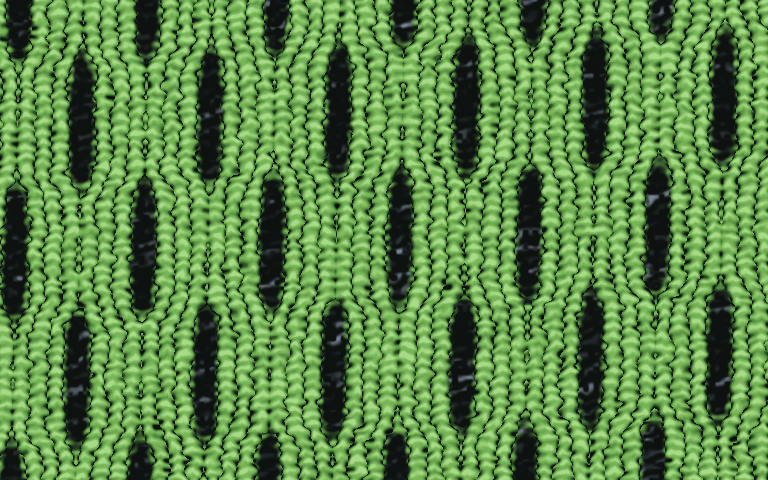
This texture is drawn by a Shadertoy shader. Its source:

```glsl
// Lattice of openings, in units of canvas height
const vec2 ANCHOR = vec2(0.170, 0.745);
const vec2 STEP_ACROSS = vec2(0.2676, 0.0108);
const vec2 STEP_UP = vec2(0.0093, 0.5353);

// Opening size and knit density, in units of one lattice cell
const float HOLE_HALF_WIDTH = 0.088;
const float HOLE_HALF_HEIGHT = 0.257;
const float WALE_SPREAD = 0.10;
const float BEND_START = 0.18;
const float BEND_END = 0.32;
const float WALES_PER_HALF = 3.0;
const float COURSES = 24.0;
const float RUNGS = 18.0;
const float STITCH_LEAN = 0.8;
const float STITCH_JITTER = 0.45;
const float GAP_DEPTH = 0.62;
const float YARN_VARIATION = 0.30;

const vec3 HOLE_BLACK = vec3(0.05, 0.065, 0.06);
const vec3 RUNG_SHEEN = vec3(0.50, 0.55, 0.62);
const vec3 GREEN_DEEP = vec3(0.19, 0.35, 0.15);
const vec3 GREEN_SHADE = vec3(0.35, 0.57, 0.26);
const vec3 GREEN_BASE = vec3(0.47, 0.71, 0.34);
const vec3 GREEN_LIGHT = vec3(0.66, 0.86, 0.53);

const float PI = 3.14159;

float hash(vec2 p) {
    vec3 q = fract(p.xyx * 0.1031);
    q += dot(q, q.yzx + 33.33);
    return fract((q.x + q.y) * q.z);
}

float valueNoise(vec2 p) {
    vec2 i = floor(p), f = fract(p);
    f = f * f * (3.0 - 2.0 * f);
    return mix(mix(hash(i), hash(i + vec2(1, 0)), f.x),
               mix(hash(i + vec2(0, 1)), hash(i + vec2(1, 1)), f.x), f.y);
}

// Zero on the rim of a blunt upright opening, growing by one per half width
float holeField(vec2 p) {
    vec2 h = p / vec2(HOLE_HALF_WIDTH, HOLE_HALF_HEIGHT);
    return length(vec2(h.x, h.y * h.y)) - 1.0;
}

vec3 yarnRamp(float tone) {
    vec3 c = mix(HOLE_BLACK, GREEN_DEEP, smoothstep(-0.1, 0.2, tone));
    c = mix(c, GREEN_SHADE, smoothstep(0.2, 0.45, tone));
    c = mix(c, GREEN_BASE, smoothstep(0.45, 0.7, tone));
    return mix(c, GREEN_LIGHT, smoothstep(0.7, 1.0, tone));
}

// Knit columns that swerve around the staggered openings
vec3 knit(vec2 cell, vec2 folded, float field, vec2 p) {
    float spread = WALE_SPREAD * (1.0 - smoothstep(BEND_START, BEND_END, folded.y));
    float wale = (folded.x - spread) / (0.5 - WALE_SPREAD) * WALES_PER_HALF;
    wale += STITCH_JITTER * (valueNoise(p * 50.0 + 5.0) - 0.5);
    float side = fract(wale) - 0.5;
    float course = cell.y * COURSES + 0.5 * mod(floor(wale), 2.0);
    course += STITCH_JITTER * (valueNoise(p * 36.0 + 47.0) - 0.5);

    float across = cos(PI * side);
    float along = 0.5 + 0.5 * cos(2.0 * PI * (course + STITCH_LEAN * abs(side)));
    float nearHole = 1.0 - smoothstep(1.2, 3.0, field);
    float gap = 1.0 - smoothstep(0.0, 0.9, across);

    // Loops of the next course bridge the gaps, leaving separate pits
    float tone = 0.35 + 0.27 * across + 0.36 * along;
    tone -= GAP_DEPTH * gap * (1.0 - 0.8 * along) * mix(0.55, 1.0, nearHole);
    tone += YARN_VARIATION * (valueNoise(p * 75.0) - 0.5);
    tone *= mix(0.6, 1.0, smoothstep(0.0, 0.4, field));
    return yarnRamp(tone);
}

// Dark backing crossed by a ladder of faintly shiny threads
vec3 backing(vec2 cell, vec2 p) {
    float column = floor(cell.x * 2.0 + 0.5);
    float ladder = cell.y * RUNGS - 2.0 * (cell.x - 0.5 * column);
    ladder += 0.8 * valueNoise(p * 40.0 + 21.0);
    float rung = 1.0 - smoothstep(0.0, 0.4, abs(fract(ladder) - 0.5));
    float shine = hash(vec2(column, floor(ladder)) + 60.0);
    float glint = 0.12 + 0.88 * shine * shine * shine;
    float fleck = smoothstep(0.3, 0.9, valueNoise(p * 95.0 + 7.0));
    return mix(HOLE_BLACK, RUNG_SHEEN, rung * glint * fleck);
}

void mainImage(out vec4 fragColor, in vec2 fragCoord) {
    vec2 p = fragCoord / iResolution.y;
    vec2 cell = inverse(mat2(STEP_ACROSS, STEP_UP)) * (p - ANCHOR);
    vec2 folded = abs(fract(cell + 0.5) - 0.5);

    // Openings sit on the cell corners and centres, with slightly frayed rims
    float field = min(holeField(folded), holeField(0.5 - folded));
    field += 0.08 * cos(2.0 * PI * cell.y * COURSES);
    field += 0.35 * (valueNoise(p * 60.0 + 13.0) - 0.5);

    float fabric = smoothstep(-0.2, 0.2, field);
    vec3 color = mix(backing(cell, p), knit(cell, folded, field, p), fabric);
    fragColor = vec4(color, 1.0);
}
```
